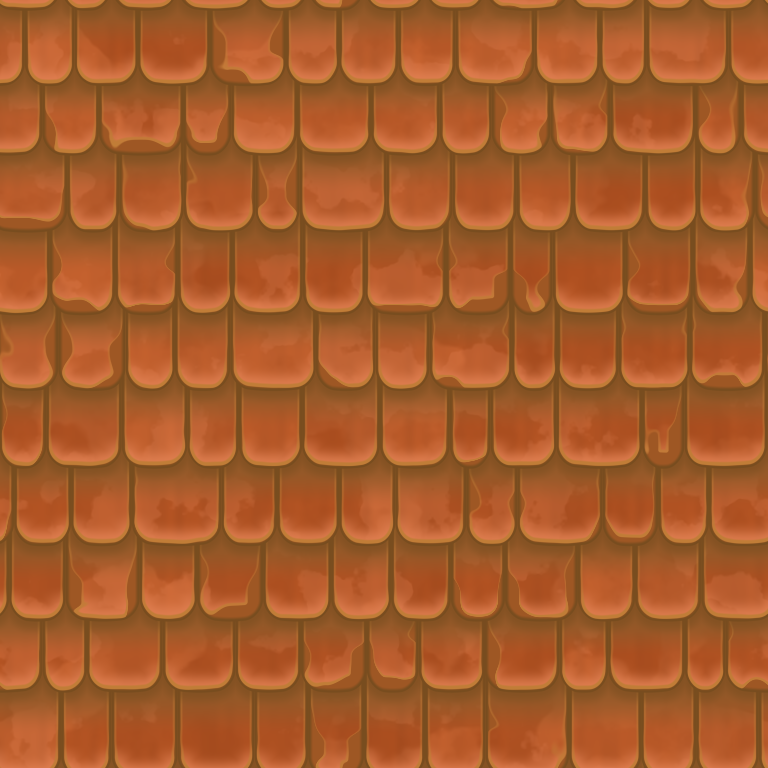
Give the GLSL for this texture, as a Shadertoy shader.

```glsl
// Weathered clay roof: overlapping rows of round-bottomed tiles of uneven width.
#define ROWS 10.0
#define COLS 12.0
#define JOINT_JITTER 0.46
#define ROW_JITTER 0.14
#define CORNER 0.24
#define SAG 0.06
#define GAP 0.038
#define CHIP_DEPTH 0.17
#define CHIP_SHARE 0.4
#define STAIN 0.55

const vec3 CLAY   = vec3(0.73, 0.36, 0.17);
const vec3 SHADED = vec3(0.57, 0.35, 0.16);
const vec3 GLOW   = vec3(0.88, 0.50, 0.32);
const vec3 RIM    = vec3(0.75, 0.49, 0.21);
const vec3 BROKEN = vec3(0.62, 0.34, 0.14);
const vec3 JOINT  = vec3(0.47, 0.30, 0.12);
const vec3 RUST   = vec3(0.64, 0.28, 0.10);

float hash(vec2 p) {
    vec3 q = fract(vec3(p.xyx) * 0.1031);
    q += dot(q, q.yzx + 33.33);
    return fract((q.x + q.y) * q.z);
}

// Value noise that wraps after the given number of cells
float noise(vec2 p, vec2 period) {
    vec2 i = floor(p), f = fract(p);
    f = f * f * (3.0 - 2.0 * f);
    vec2 a = mod(i, period), b = mod(i + 1.0, period);
    return mix(mix(hash(a), hash(vec2(b.x, a.y)), f.x),
               mix(hash(vec2(a.x, b.y)), hash(b), f.x), f.y);
}

float fbm(vec2 p, float scale) {
    float sum = 0.0, amp = 0.5;
    for (int i = 0; i < 5; i++) {
        sum += amp * noise(p * scale, vec2(ROWS * scale));
        scale *= 2.0;
        amp *= 0.5;
    }
    return sum / 0.97;
}

float rowBottom(float row) {
    return row - 0.08 + ROW_JITTER * (hash(vec2(mod(row, ROWS), 71.0)) - 0.5);
}

// Position of a joint, in rows
float jointX(float i, float row) {
    vec2 id = vec2(mod(i, COLS), mod(row, ROWS));
    float shift = hash(vec2(id.y, 37.0));
    return (i + shift + JOINT_JITTER * (hash(id + 5.0) - 0.5)) * ROWS / COLS;
}

// Surface colour with watercolour stains and vertical streaks
vec3 clay(vec2 p, float tint) {
    float broad = fbm(p, 0.6), fine = fbm(p + 3.7, 1.5);
    float streak = noise(p * vec2(9.0, 1.0), vec2(9.0, 1.0) * ROWS);
    vec3 col = CLAY * (0.96 + 0.08 * tint);
    col = mix(col, RUST, STAIN * smoothstep(0.53, 0.57, broad));
    col = mix(col, RUST, 0.5 * STAIN * smoothstep(0.54, 0.70, fine));
    col = mix(col, GLOW, 0.28 * smoothstep(0.46, 0.40, fine));
    return col * (0.97 + 0.06 * streak);
}

// Lays one row over the rows below it
vec3 layRow(vec3 below, vec2 p, float row, float px) {
    // Find the tile between its two joints
    float i = floor(p.x * COLS / ROWS - hash(vec2(mod(row, ROWS), 37.0)));
    if (p.x < jointX(i, row)) i -= 1.0;
    else if (p.x > jointX(i + 1.0, row)) i += 1.0;
    float left = jointX(i, row), right = jointX(i + 1.0, row);
    vec2 id = vec2(mod(i, COLS), mod(row, ROWS));

    // Outline: straight sides, rounded corners, sagging bottom edge
    float halfW = 0.5 * (right - left), bottom = rowBottom(row);
    float x = p.x - 0.5 * (left + right), y = p.y - bottom;
    float lift = y - SAG * x * x / (halfW * halfW);
    float r = min(CORNER, halfW);
    vec2 q = vec2(abs(x) - halfW, -lift) + r;
    float outer = min(max(q.x, q.y), 0.0) + length(max(q, 0.0)) - r;

    // Worn face, chipped back on some tiles
    float low = smoothstep(0.45, 0.08, lift);
    float chipped = step(hash(id + 19.0), CHIP_SHARE);
    float bite = smoothstep(0.42, 0.85, noise(p * 2.5 + 0.37, vec2(25.0)));
    bite *= CHIP_DEPTH * chipped * smoothstep(1.0, 0.55, y);
    float wobble = 0.02 * (noise(p * 5.0, vec2(50.0)) - 0.5);
    float face = outer + GAP + bite + wobble * smoothstep(0.9, 0.3, y);

    // Face shading: glowing lower end, shaded upper end, pale rim
    float height = y / (rowBottom(row + 1.0) - bottom);
    vec3 top = clay(p, hash(id + 43.0));
    float glow = smoothstep(0.34, 0.03, -face) * low;
    top = mix(top, GLOW, 0.85 * glow);
    top = mix(top, SHADED, 0.9 * smoothstep(0.5, 1.0, height));
    float rimWidth = mix(0.016, 0.042, low);
    float rim = smoothstep(rimWidth + 0.022, rimWidth - 0.008, -face);
    top = mix(top, RIM, rim * mix(0.45, 0.95, low));

    // Stack cast shadow, broken edge and face
    vec3 edge = mix(JOINT, BROKEN, smoothstep(0.015, 0.07, -outer));
    vec3 col = mix(below, JOINT, 0.55 * smoothstep(0.20, 0.0, outer));
    col = mix(col, edge, smoothstep(px, -px, outer));
    return mix(col, top, smoothstep(px, -px, face));
}

void mainImage(out vec4 fragColor, in vec2 fragCoord) {
    vec2 p = fragCoord / iResolution.xy * ROWS;
    float px = 0.75 * ROWS / iResolution.y;
    vec3 col = SHADED;
    for (float k = -1.0; k <= 1.0; k++)
        col = layRow(col, p, floor(p.y) + k, px);
    fragColor = vec4(col, 1.0);
}
```
